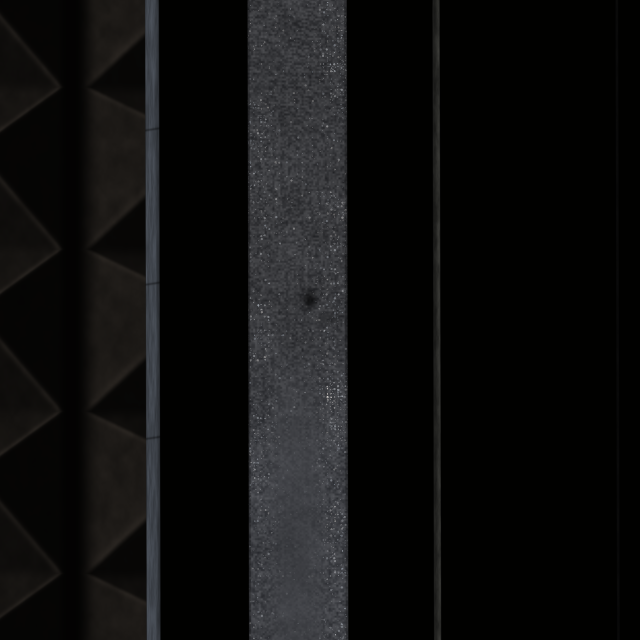
Give the GLSL for this texture, as a Shadertoy shader.

```glsl
const vec3 BLACK = vec3(0.002, 0.002, 0.001);
const vec3 BROWN = vec3(0.125, 0.112, 0.100);
const vec3 STEEL = vec3(0.265, 0.285, 0.315);
const vec3 STONE = vec3(0.225, 0.228, 0.240);
const vec3 THIN = vec3(0.165, 0.165, 0.155);
const float PANEL_END = 0.228;
const float STUD_PERIOD = 0.2533;
const float STUD_Y = 0.104;
const float EDGE = 0.0013;
const float TILT = 0.0025;

float hash(vec2 p) {
    return fract(sin(dot(p, vec2(127.1, 311.7))) * 43758.5453);
}

float noise(vec2 p) {
    vec2 i = floor(p), f = fract(p);
    f = f * f * (3.0 - 2.0 * f);
    return mix(mix(hash(i), hash(i + vec2(1, 0)), f.x),
               mix(hash(i + vec2(0, 1)), hash(i + vec2(1, 1)), f.x), f.y);
}

float fbm(vec2 p) {
    float sum = 0.0, amp = 0.5;
    for (int i = 0; i < 4; i++) {
        sum += amp * noise(p);
        p = p * 2.03 + 17.0;
        amp *= 0.5;
    }
    return sum;
}

float band(float x, float a, float b) {
    return smoothstep(a - EDGE, a + EDGE, x) * (1.0 - smoothstep(b - EDGE, b + EDGE, x));
}

float spot(vec2 p, vec2 center, vec2 radius) {
    vec2 d = (p - center) / radius;
    return exp(-dot(d, d));
}

// Scattered glints, one candidate per cell
float glints(vec2 p, float cells, float density) {
    vec2 q = p * cells, id = floor(q);
    vec2 center = 0.3 + 0.4 * vec2(hash(id + 3.1), hash(id + 7.7));
    float size = mix(0.22, 0.48, hash(id + 5.3));
    float dotMask = 1.0 - smoothstep(size * 0.3, size, length(fract(q) - center));
    return dotMask * step(1.0 - density, hash(id)) * (0.3 + 0.7 * hash(id + 9.2));
}

// Two columns of pyramid studs facing a dark groove
vec3 studPanel(vec2 p) {
    float y = (fract((p.y - STUD_Y) / STUD_PERIOD + 0.42) - 0.42) * STUD_PERIOD;
    float grain = 0.75 + 0.5 * fbm(p * vec2(55.0, 40.0));

    float leftSlope = y > 0.0 ? 1.17 : 0.72;
    float leftD = (0.098 - p.x) - abs(y) / leftSlope;
    float leftFace = smoothstep(-0.003, 0.005, leftD);
    float leftRim = exp(-pow((leftD - 0.004) / 0.007, 2.0));
    float facet = mix(0.60, 0.38, smoothstep(-0.012, 0.012, y));
    float left = 0.09 + leftFace * (facet - 0.09) + 0.38 * leftRim;
    left *= 1.0 - smoothstep(0.088, 0.106, p.x);

    float rightSlope = y > 0.0 ? 0.92 : 0.48;
    float rightD = (p.x - 0.138) - abs(y) / rightSlope;
    float hollow = smoothstep(-0.008, 0.007, rightD);
    float shade = mix(0.38, 0.14, smoothstep(-0.018, 0.008, y));
    float rightRim = exp(-pow((rightD + 0.008) / 0.010, 2.0));
    float right = mix(0.82, shade, hollow) + 0.22 * rightRim;
    right *= smoothstep(0.117, 0.158, p.x);

    return BROWN * (left + right) * grain + vec3(0.010, 0.009, 0.007);
}

// Speckled stone, rougher along both sides and smoother low in the middle
vec3 stoneStrip(vec2 p, float x) {
    float side = smoothstep(0.015, 0.062, abs(x - 0.464));
    float smoothCore = (1.0 - side) * (1.0 - smoothstep(0.25, 0.50, p.y));
    float fine = noise(p * 330.0) + 0.6 * noise(p * 190.0 + 41.0) - 0.8;
    vec3 col = STONE * (0.86 + 0.28 * fbm(p * 22.0));
    col += vec3(0.025, 0.028, 0.034) * (1.0 - smoothstep(0.2, 0.6, p.y));
    col += 0.11 * fine * (1.0 - 0.65 * smoothCore);

    float cluster = spot(p, vec2(0.405, 0.526), vec2(0.012))
                  + spot(p, vec2(0.517, 0.378), vec2(0.013))
                  + 0.7 * spot(p, vec2(0.521, 0.900), vec2(0.012, 0.02));
    float patchy = smoothstep(0.25, 0.65, fbm(p * 15.0 + 8.0));
    float density = 0.06 + 0.30 * side * patchy + 0.4 * cluster;
    float sparkle = glints(p, 175.0, density) + 0.6 * glints(p + 0.37, 250.0, density);
    vec3 tint = mix(vec3(1.0, 0.94, 0.86), vec3(0.84, 0.92, 1.0), noise(p * 90.0));
    col += tint * sparkle * (0.27 + 0.25 * cluster) * (1.0 - 0.7 * smoothCore);

    float pit = spot(p, vec2(0.484, 0.531), vec2(0.010, 0.013))
              + 0.4 * spot(p, vec2(0.517, 0.502), vec2(0.022, 0.010));
    col *= 1.0 - 0.65 * pit;
    return col * (0.72 + 0.28 * band(x, 0.391, 0.539));
}

// Brushed narrow edge with a few cross seams
vec3 steelStrip(vec2 p, float x) {
    float brushed = fbm(p * vec2(350.0, 28.0));
    float seams = 0.0;
    for (int i = 0; i < 3; i++) {
        float seamY = 0.798 - 0.241 * float(i);
        seams += exp(-pow((p.y - seamY - 0.15 * (x - 0.24)) / 0.002, 2.0));
    }
    vec3 col = STEEL * (0.72 + 0.52 * brushed) * (1.0 - 0.35 * seams);
    return col * (1.0 - 0.3 * smoothstep(0.241, 0.249, x));
}

void mainImage(out vec4 fragColor, in vec2 fragCoord) {
    vec2 p = fragCoord / iResolution.xy;
    float x = p.x - TILT * (0.5 - p.y);

    vec3 col = mix(BLACK, studPanel(p), band(x, -0.1, PANEL_END));
    col = mix(col, steelStrip(p, x), band(x, PANEL_END, 0.2495));
    col = mix(col, stoneStrip(p, x), band(x, 0.388, 0.543));

    // Distant slivers
    float worn = 0.6 + 0.7 * fbm(p * vec2(200.0, 45.0));
    float lip = 0.75 + 0.5 * smoothstep(0.679, 0.687, x);
    col = mix(col, THIN * worn * lip, band(x, 0.677, 0.688));
    col += vec3(0.035) * worn * band(x, 0.963, 0.967);

    fragColor = vec4(clamp(col, 0.0, 1.0), 1.0);
}
```
